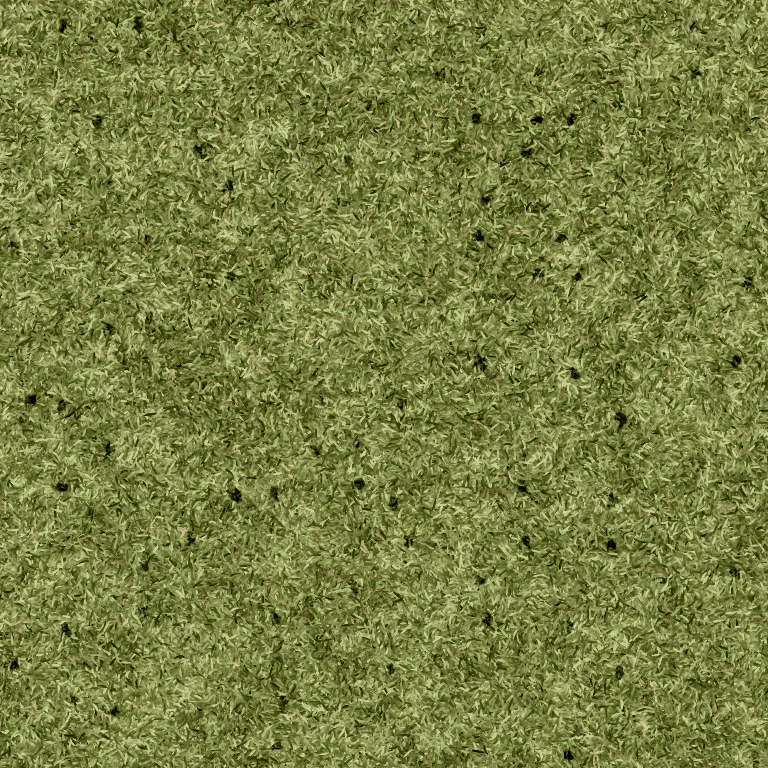
Give the GLSL for this texture, as a Shadertoy shader.

```glsl
// Short matted lawn seen from above: layered grass blades in tufts with dark gaps.

const vec3  DEEP_GREEN  = vec3(0.22, 0.25, 0.04);
const vec3  PALE_GREEN  = vec3(0.69, 0.72, 0.47);
const float BLUE_CURVE  = 1.15;    // keeps the mid tones saturated
const float MEAN_TONE   = 0.555;   // 0 = deep green, 1 = pale green
const int   LAYERS      = 12;
const float CELL        = 0.0118;  // one blade per cell and layer
const float HALF_WIDTH  = 0.0015;
const float BLADE_RANGE = 0.80;    // tone spread between blades
const float SIDE_LIGHT  = 0.13;    // lit against shaded edge of a blade
const float GRAIN       = 0.42;
const float TUFT_RANGE  = 0.52;
const float TUFT_FREQ   = 30.0;
const float ANGLE_FREQ  = 24.0;
const float ANGLE_SPREAD = 2.4;
const float PIT_CELL    = 0.055;
const float PIT_CHANCE  = 0.22;
const float PIT_DEPTH   = 0.75;
const float HUE_SHIFT   = 0.05;

float hash(vec2 p) {
    return fract(sin(dot(p, vec2(127.1, 311.7))) * 43758.5);
}

float valueNoise(vec2 p) {
    vec2 i = floor(p), f = fract(p);
    f = f * f * (3.0 - 2.0 * f);
    return mix(mix(hash(i), hash(i + vec2(1, 0)), f.x),
               mix(hash(i + vec2(0, 1)), hash(i + vec2(1, 1)), f.x), f.y);
}

// Paints one layer of blades over ground, which holds (tone, hue).
vec2 bladeLayer(vec2 uv, float layer, vec2 ground, float pixel) {
    vec2 shift = vec2(hash(vec2(layer, 3.0)), hash(vec2(layer, 8.0)));
    vec2 p = uv / CELL + shift;
    vec2 home = floor(p);
    for (int y = -1; y <= 1; y++)
    for (int x = -1; x <= 1; x++) {
        vec2 id = home + vec2(x, y);
        vec2 seed = id + layer * vec2(17.3, 9.7);
        vec2 center = id + vec2(hash(seed), hash(seed + 41.2));
        vec2 rootUv = (center - shift) * CELL;

        // Neighbours lean roughly alike, so that tufts form.
        float angle = 9.0 * valueNoise(rootUv * ANGLE_FREQ)
                    + ANGLE_SPREAD * (hash(seed + 5.1) - 0.5);
        vec2 dir = vec2(cos(angle), sin(angle));
        vec2 d = (p - center) * CELL;
        float along = dot(d, dir);
        float across = dot(d, vec2(-dir.y, dir.x));

        // Slightly bent, tapered blade.
        float halfLength = CELL * mix(0.32, 0.72, hash(seed + 13.7));
        float t = along / halfLength;
        across += (hash(seed + 77.7) - 0.5) * 0.003 * (t * t - 0.3);
        float width = HALF_WIDTH * (1.0 - 0.55 * t * t);
        float dist = max(abs(across) - width, abs(along) - halfLength);
        float mask = 1.0 - smoothstep(-0.5 * pixel, 0.5 * pixel, dist);

        float pick = hash(seed + 23.9) + hash(seed + 61.3) - 1.0;
        float side = clamp(across / HALF_WIDTH, -1.0, 1.0);
        vec2 blade = vec2(MEAN_TONE + BLADE_RANGE * pick + SIDE_LIGHT * side,
                          hash(seed + 91.4) - 0.5);
        ground = mix(ground, blade, mask);
    }
    return ground;
}

// Sparse ragged holes down to the soil.
float pits(vec2 uv) {
    vec2 p = uv / PIT_CELL;
    vec2 id = floor(p);
    vec2 center = 0.25 + 0.5 * vec2(hash(id + 6.4), hash(id + 19.8));
    vec2 d = fract(p) - center;
    float ragged = 0.16 * (valueNoise(uv * 220.0) - 0.5);
    float hole = 1.0 - smoothstep(0.05, 0.14, length(d * vec2(1.0, 0.8)) + ragged);
    return hole * step(hash(id + 33.3), PIT_CHANCE);
}

vec3 grassColor(float tone, float hue) {
    float t = clamp(tone, 0.0, 1.2);
    vec3 curve = vec3(t, t, pow(t, BLUE_CURVE));
    vec3 color = mix(DEEP_GREEN, PALE_GREEN, curve);
    color += 0.47 * min(tone, 0.0);
    return color + HUE_SHIFT * hue * vec3(1.0, -0.5, 0.8);
}

void mainImage(out vec4 fragColor, in vec2 fragCoord) {
    vec2 uv = fragCoord / iResolution.y;
    float pixel = 1.0 / iResolution.y;

    // Shaded thatch below, then the blades.
    vec2 grass = vec2(MEAN_TONE - 0.25, 0.0);
    for (int i = 0; i < LAYERS; i++)
        grass = bladeLayer(uv, float(i), grass, pixel);

    // Tuft shading, fine grain and gaps.
    float tuft = 0.6 * valueNoise(uv * TUFT_FREQ + 4.0)
               + 0.4 * valueNoise(uv * TUFT_FREQ * vec2(2.8, 2.1));
    float grain = valueNoise(uv * 310.0) - 0.5;
    float tone = grass.x + TUFT_RANGE * (tuft - 0.5) + GRAIN * grain;
    tone -= PIT_DEPTH * pits(uv);

    fragColor = vec4(clamp(grassColor(tone, grass.y), 0.0, 1.0), 1.0);
}
```
